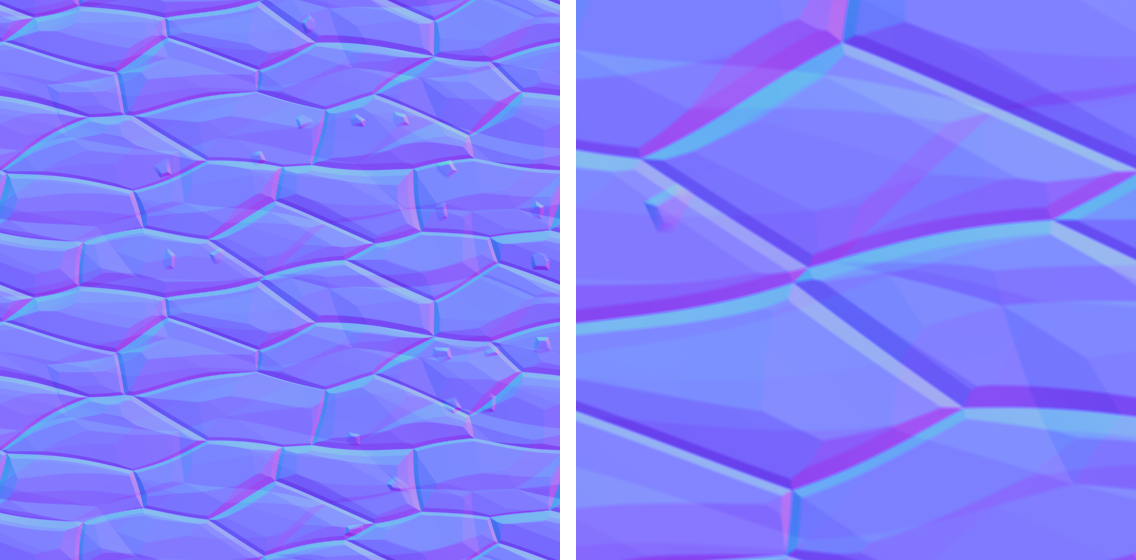
Left: the whole. Right: its middle third, enlarged.
This texture map is drawn by a WebGL 1 fragment shader. Its source:

```glsl
precision highp float;
// Tileable normal map of flat, faceted stones with bevelled rims and small chips.
uniform vec2 u_resolution;

const vec2 STONE_GRID = vec2(4.0, 10.0);   // stones across and up
const vec2 STONE_WRAP = vec2(4.0, 5.0);    // layout repeats twice upwards
const vec2 FACET_GRID = vec2(3.0, 8.0);    // broad creases crossing the stones
const vec2 FACET_WRAP = vec2(3.0, 4.0);
const float FACET_WEIGHT = 0.55;
const float RIM_SLOPE = 0.48;
const float RIM_HEIGHT = 0.0022;
const float BEVEL_MIN = 0.08;
const float BEVEL_MAX = 0.36;
const float TOP_HEIGHT = 0.0055;
const vec2 TOP_TILT = vec2(0.035, 0.09);
const float WARP = 0.006;
const float CHIP_GRID = 12.0;
const float CHIP_HEIGHT = 0.0035;
const float CHIP_BEVEL = 0.006;
const float SAMPLE_STEP = 0.0013;
const float TAU = 6.2831853;

vec2 hash2(vec2 p, float seed) {
  vec2 k = vec2(dot(p, vec2(127.1, 311.7)), dot(p, vec2(269.5, 183.3)));
  return fract(sin(k + seed * 17.3) * 43758.547);
}

// Centre of a cell; rows are staggered like bricks.
vec2 cellPoint(vec2 cell, vec2 wrap, float seed) {
  vec2 id = mod(cell, wrap);
  vec2 r = hash2(id, seed);
  return cell + vec2(fract(id.y * 0.4) * 0.9 + 0.2 * r.x, 0.15 + 0.7 * r.y);
}

// Height of stretched Voronoi stones: the lowest of the top planes and edge bevels.
float stones(vec2 uv, vec2 grid, vec2 wrap, float rim, float seed) {
  vec2 q = uv * grid;
  vec2 base = floor(q);
  vec2 home = base;
  vec2 center = q;
  float nearest = 100.0;
  for (int y = -1; y <= 1; y++) {
    for (int x = -1; x <= 1; x++) {
      vec2 cell = base + vec2(float(x), float(y));
      vec2 c = cellPoint(cell, wrap, seed);
      float d = dot(c - q, c - q);
      if (d < nearest) { nearest = d; home = cell; center = c; }
    }
  }

  // Two tilted planes form the top of the stone.
  vec2 id = mod(home, wrap);
  vec2 offset = (q - center) / grid;
  vec2 tiltA = (hash2(id, seed + 1.0) * 2.0 - 1.0) * TOP_TILT;
  vec2 tiltB = (hash2(id, seed + 2.0) * 2.0 - 1.0) * TOP_TILT * 1.6;
  float top = rim + TOP_HEIGHT * (0.8 + 0.5 * hash2(id, seed + 3.0).x);
  float h = min(top + dot(tiltA, offset), top + 0.001 + dot(tiltB, offset));
  h = max(h, 0.0);

  // Every neighbour cuts a steep rim and a wider bevel of its own slope.
  for (int y = -2; y <= 2; y++) {
    for (int x = -2; x <= 2; x++) {
      vec2 cell = home + vec2(float(x), float(y));
      vec2 c = cellPoint(cell, wrap, seed);
      vec2 gap = c - center;
      if (dot(gap, gap) > 0.0001) {
        vec2 n = normalize(gap);
        float d = dot(0.5 * (center + c) - q, n) / length(n * grid);
        float r = hash2(id + 7.0 * mod(cell, wrap), seed + 4.0).x;
        float slope = mix(BEVEL_MIN, BEVEL_MAX, r) * mix(0.75, 1.0, abs(n.y));
        float rimLine = rim > 0.0 ? RIM_SLOPE * d : slope * d;
        h = min(h, min(rimLine, rim + slope * d));
      }
    }
  }
  return h;
}

// Sparse clusters of small angular shards, fading out on one side.
float chips(vec2 uv) {
  vec2 q = uv * CHIP_GRID;
  vec2 id = mod(floor(q), CHIP_GRID);
  vec2 r = hash2(id, 21.0);
  float cluster = hash2(floor(id / 3.0), 23.0).x;
  if (cluster < 0.75 || r.x < 0.5) return 0.0;
  vec2 p = (fract(q) - 0.35 - 0.3 * hash2(id, 25.0)) / CHIP_GRID;
  float d = -1.0;
  for (int i = 0; i < 5; i++) {
    float k = float(i);
    float a = (k + 0.6 * hash2(id + k, 27.0).x) * TAU / 5.0 + r.y * TAU;
    float radius = mix(0.009, 0.02, hash2(id + k, 29.0).y);
    d = max(d, dot(p, vec2(cos(a), sin(a))) - radius);
  }
  float fade = clamp(0.5 + 45.0 * dot(p, vec2(cos(r.y * 40.0), sin(r.y * 40.0))), 0.0, 1.0);
  return CHIP_HEIGHT * fade * clamp(-d / CHIP_BEVEL, 0.0, 1.0);
}

float surface(vec2 uv) {
  vec2 bent = uv + WARP * vec2(sin(TAU * (4.0 * uv.y + uv.x)), sin(TAU * (3.0 * uv.x + 2.0 * uv.y)));
  float h = stones(bent, STONE_GRID, STONE_WRAP, RIM_HEIGHT, 3.0);
  h += FACET_WEIGHT * stones(bent, FACET_GRID, FACET_WRAP, 0.0, 11.0);
  return h + chips(uv);
}

void main() {
  vec2 uv = gl_FragCoord.xy / u_resolution;
  vec2 e = vec2(SAMPLE_STEP, 0.0);
  vec2 slope = vec2(surface(uv + e.xy) - surface(uv - e.xy),
                    surface(uv + e.yx) - surface(uv - e.yx)) / (2.0 * SAMPLE_STEP);
  vec3 normal = normalize(vec3(-slope, 1.0));
  gl_FragColor = vec4(normal * 0.5 + 0.5, 1.0);
}
```
